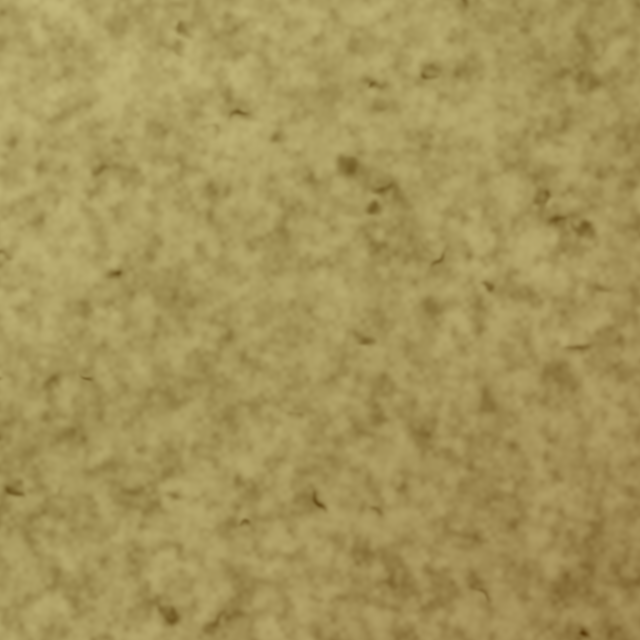
Reproduce this texture procedurally as a WebGL 1 fragment shader.

```glsl
precision highp float;
uniform vec2 u_resolution;

float hash(vec2 p) {
  vec3 q = fract(p.xyx * 0.1031);
  q += dot(q, q.yzx + 33.33);
  return fract((q.x + q.y) * q.z);
}

// Smooth value noise centred on zero
float noise(vec2 p) {
  vec2 cell = floor(p), f = fract(p);
  f = f * f * (3.0 - 2.0 * f);
  float low = mix(hash(cell), hash(cell + vec2(1, 0)), f.x);
  float high = mix(hash(cell + vec2(0, 1)), hash(cell + vec2(1, 1)), f.x);
  return mix(low, high, f.y) - 0.5;
}

mat2 rotation(float angle) {
  float c = cos(angle), s = sin(angle);
  return mat2(c, s, -s, c);
}

// Sparse, soft, slightly flattened dark spots
float specks(vec2 uv) {
  vec2 p = uv * 15.0;
  p += 0.3 * vec2(noise(uv * 60.0 + 7.0), noise(uv * 60.0 + 91.0));
  vec2 home = floor(p);
  float depth = 0.0;
  for (int y = -1; y <= 1; y++) {
    for (int x = -1; x <= 1; x++) {
      vec2 cell = home + vec2(x, y) + 50.0;
      vec2 centre = vec2(hash(cell + 13.7), hash(cell + 41.3));
      vec2 d = p + 50.0 - cell - centre;
      d = rotation(1.6 * hash(cell + 77.1) - 0.8) * d;
      d *= vec2(0.75, 1.2) / mix(0.1, 0.19, hash(cell + 5.9));
      float strength = smoothstep(0.66, 1.0, hash(cell + 29.5));
      depth = max(depth, strength * exp(-dot(d, d)));
    }
  }
  return depth;
}

void main() {
  vec2 uv = gl_FragCoord.xy / u_resolution;

  // Broad shading, paler toward the upper left
  float tone = 0.045 * (0.5 - uv.x) + 0.03 * (uv.y - 0.5);
  tone += 0.06 * noise(uv * 3.5 + 20.0);

  // Mottling and fine grain, with darker patches more pronounced
  float mottle = 0.085 * noise(rotation(0.5) * uv * 23.0 + 60.0);
  mottle += 0.105 * noise(rotation(1.1) * uv * 54.0 + 130.0);
  mottle += 0.055 * noise(rotation(0.2) * uv * 105.0 + 210.0);
  tone += mottle - 3.0 * mottle * mottle + 0.008;

  tone -= 0.2 * specks(uv);

  vec3 ochre = vec3(0.64, 0.58, 0.35);
  vec3 color = ochre + tone * vec3(1.0, 1.12, 1.05);

  // Warm cast near the lower right
  float warmth = smoothstep(0.8, 1.9, uv.x + 1.0 - uv.y);
  color += warmth * vec3(0.012, -0.008, 0.004);
  gl_FragColor = vec4(color, 1.0);
}
```
